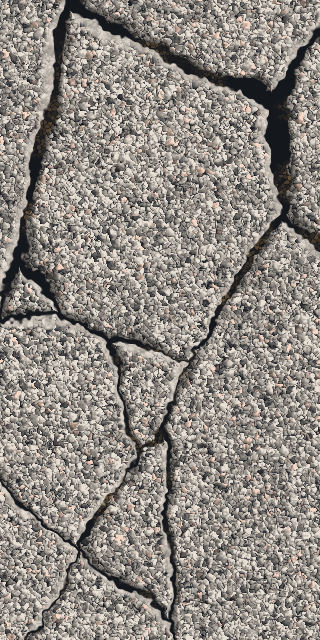
A Shadertoy shader for this texture:

```glsl
// Sunlit, weathered concrete broken into slabs by dark cracks.
// Slabs are the upper envelope of a few tilted planes with warped borders;
// the exposed gravel is a shaded Voronoi pattern, lit from the upper right.

const float CANVAS_WIDTH = 3.84;          // slab units, y runs downward
const vec2 LIGHT = vec2(0.80, -0.60);
const int SLAB_COUNT = 11;

// Each slab is a plane (slope x, slope y, height); the highest one wins.
const vec3 SLABS[SLAB_COUNT] = vec3[SLAB_COUNT](
    vec3(0.0),                  vec3(-2.391, -0.433, 1.91),
    vec3(0.433, -0.901, -0.302), vec3(2.1, 0.0, -7.035),
    vec3(1.351, 0.913, -6.944), vec3(-0.12, 0.52, -1.978),
    vec3(-0.39, 0.599, -1.956), vec3(0.189, 0.94, -4.758),
    vec3(-0.896, 1.218, -5.534), vec3(-0.328, 1.55, -8.267),
    vec3(-0.398, 0.347, -0.99));

float hash(vec2 p) {
    return fract(sin(dot(p, vec2(127.1, 311.7))) * 43758.5453);
}

vec2 hash2(vec2 p) {
    return vec2(hash(p), hash(p + 19.7));
}

float noise(vec2 p) {
    vec2 cell = floor(p), f = fract(p);
    f = f * f * (3.0 - 2.0 * f);
    return mix(mix(hash(cell), hash(cell + vec2(1, 0)), f.x),
               mix(hash(cell + vec2(0, 1)), hash(cell + vec2(1, 1)), f.x), f.y);
}

vec2 warp(vec2 p, float scale, float amount) {
    return amount * (vec2(noise(p * scale), noise(p * scale + 41.3)) - 0.5);
}

// Distance to the slab border (x) and its outward direction (yz).
vec3 slabBorder(vec2 p) {
    vec3 own = SLABS[0];
    for (int i = 1; i < SLAB_COUNT; i++) {
        if (dot(SLABS[i] - own, vec3(p, 1.0)) > 0.0) own = SLABS[i];
    }
    vec3 border = vec3(1e3, 0.0, 0.0);
    for (int i = 0; i < SLAB_COUNT; i++) {
        vec3 change = SLABS[i] - own;
        float slope = length(change.xy);
        if (slope < 0.001) continue;
        float d = -dot(change, vec3(p, 1.0)) / slope;
        if (d < border.x) border = vec3(d, change.xy / slope);
    }
    return border;
}

// Voronoi pebbles of mixed size: shade (x), stone mask (y), random values (zw).
vec4 pebbles(vec2 p, float scale) {
    p *= scale;
    vec2 cell = floor(p), nearest = vec2(0.0), id = cell;
    float first = 9.0, second = 9.0;
    for (int y = -1; y <= 1; y++)
    for (int x = -1; x <= 1; x++) {
        vec2 c = cell + vec2(x, y);
        vec2 away = p - c - hash2(c);
        float d = length(away) * mix(0.8, 1.3, hash(c + 3.1));
        if (d < first) {
            second = first;
            first = d;
            nearest = away;
            id = c;
        } else {
            second = min(second, d);
        }
    }
    float shade = 1.0 + 0.75 * dot(nearest, LIGHT);
    return vec4(shade, smoothstep(-0.05, 0.35, second - first), hash2(id + 7.3));
}

// Brightness to stone colour: cool in shade, warm in sun.
vec3 stoneColor(float value) {
    vec3 cool = vec3(0.93, 1.0, 1.15), warm = vec3(1.04, 1.0, 0.95);
    return value * mix(cool, warm, smoothstep(0.1, 0.42, value));
}

// Gravel half sunk in cement, a few larger stones, faint pink tints.
vec3 gravel(vec2 p) {
    vec4 fine = pebbles(p + warp(p, 26.0, 0.06), 18.0);
    vec4 coarse = pebbles(p + warp(p, 14.0, 0.05), 11.0);
    float isCoarse = step(0.9, coarse.z) * smoothstep(0.2, 0.7, coarse.y);
    vec4 stone = mix(fine, coarse, isCoarse);
    float tone = mix(0.53, 0.82, stone.w);
    tone *= mix(1.0, 0.55, step(fine.z, 0.07) * (1.0 - isCoarse));
    float gap = mix(0.2, 1.05, noise(p * 17.0 + 5.0));
    float value = tone * stone.x * mix(gap, 1.04, stone.y);
    value *= (0.92 + 0.16 * noise(p * 1.3)) * (0.78 + 0.44 * noise(p * 42.0));
    float isPink = step(0.92, fract(stone.w * 7.0)) * stone.y;
    return stoneColor(min(value, 0.88)) * mix(vec3(1.0), vec3(1.07, 0.96, 0.92), isPink);
}

float crackHalfWidth(vec2 p) {
    float base = mix(0.058, 0.024, smoothstep(1.5, 5.0, p.y));
    vec2 fromHole = (p - vec2(3.38, 1.65)) * vec2(1.0, 0.8);
    return base * (0.3 + 1.3 * noise(p * 1.9)) + 0.1 * exp(-4.0 * dot(fromHole, fromHole));
}

void mainImage(out vec4 fragColor, in vec2 fragCoord) {
    float pixel = CANVAS_WIDTH / iResolution.x;
    vec2 p = vec2(fragCoord.x, iResolution.y - fragCoord.y) * pixel;

    vec2 broken = p + warp(p, 1.6, 0.17) + warp(p, 6.0, 0.09) + warp(p, 19.0, 0.05);
    vec3 border = slabBorder(broken);
    float fromCrack = border.x - crackHalfWidth(p);
    float facing = dot(border.yz, LIGHT);
    vec3 color = gravel(p);

    // Worn edges: pale where they face the sun, dim where they turn away.
    float rimWidth = mix(0.03, 0.17, noise(p * 3.5)) * mix(1.2, 0.7, p.y / 7.68);
    rimWidth *= 0.7 + 0.6 * noise(p * 12.0);
    float rim = 1.0 - smoothstep(0.3 * rimWidth, rimWidth, fromCrack);
    vec3 worn = stoneColor(0.66 + 0.22 * noise(p * 14.0) + 0.1 * (noise(p * 40.0) - 0.5));
    color = mix(color, worn, 0.8 * rim * smoothstep(0.0, 0.5, facing));
    color *= 1.0 - 0.42 * rim * smoothstep(0.0, 0.6, -facing);

    // Deep crack with a little brown rubble on its floor.
    vec4 rubble = pebbles(p, 21.0);
    float lit = rubble.y * rubble.w * smoothstep(0.55, 0.85, noise(p * 2.3));
    vec3 crackFloor = mix(vec3(0.08, 0.09, 0.11), vec3(0.42, 0.33, 0.22), lit);
    float soft = max(pixel, 0.012);
    color = mix(crackFloor, color, smoothstep(-soft, soft, fromCrack));

    fragColor = vec4(color, 1.0);
}
```
